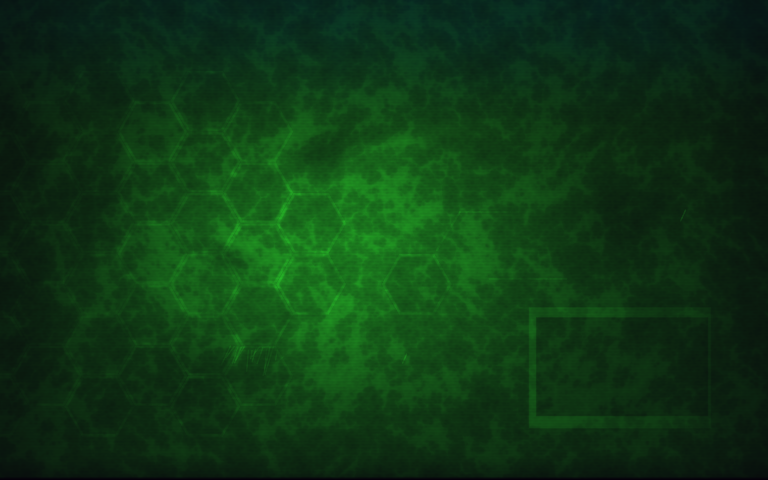
Write a WebGL 1 fragment shader that draws this background.

```glsl
precision highp float;
// Weathered green panel: a soft off-centre glow over cellular grunge, with a
// faint honeycomb on the left, a hollow frame at lower right and scratches.
// One scalar "light" collects every layer and is mapped to colour at the end.
uniform vec2 u_resolution;

vec2 hash2(vec2 p) {
  return fract(sin(vec2(dot(p, vec2(127.1, 311.7)), dot(p, vec2(269.5, 183.3)))) * 4375.85);
}

// Distance to the nearest jittered cell point, centred near zero
float cellNoise(vec2 p) {
  vec2 cell = floor(p), f = fract(p);
  float nearest = 4.0;
  for (int y = -1; y <= 1; y++) {
    for (int x = -1; x <= 1; x++) {
      vec2 o = vec2(float(x), float(y));
      vec2 d = o + hash2(cell + o) - f;
      nearest = min(nearest, dot(d, d));
    }
  }
  return sqrt(nearest) - 0.46;
}

// Layered sines bend the cells so they read as stains
vec2 warp(vec2 p) {
  vec2 w = p + sin(p.yx * vec2(13.0, 11.0) + vec2(0.4, 2.1)) * 0.02;
  return w + sin(w.yx * vec2(47.0, 39.0) + vec2(1.7, 0.3)) * 0.006;
}

float blob(vec2 p, vec2 center, vec2 size) {
  vec2 d = (p - center) / size;
  return exp(-dot(d, d));
}

float stroke(vec2 p, vec2 a, vec2 b, float width, float px) {
  vec2 ab = b - a;
  float t = clamp(dot(p - a, ab) / dot(ab, ab), 0.0, 1.0);
  return 1.0 - smoothstep(width, width + px, length(p - a - ab * t));
}

float box(vec2 p, vec2 low, vec2 high, float px) {
  vec2 d = max(low - p, p - high);
  return 1.0 - smoothstep(-px, px, max(d.x, d.y));
}

// x: outline, y: interior, both limited to the occupied cells
vec2 honeycomb(vec2 p, float px) {
  vec2 q = p - vec2(0.648, 0.535), period = vec2(0.2203, 0.1272);
  vec2 a = mod(q + period * 0.5, period) - period * 0.5;
  vec2 b = mod(q, period) - period * 0.5;
  vec2 h = dot(a, a) < dot(b, b) ? a : b;
  vec2 c = q - h;
  float field = step(c.x, -0.05) * step(c.y, 0.29) * step(-0.40, c.y);
  field *= (0.6 + 0.4 * smoothstep(-0.5, -0.2, c.x)) * (0.65 + 0.35 * hash2(floor(c * 30.0 + 0.5)).x);
  float pair = step(abs(c.x), 0.05) * step(abs(c.y + 0.0636), 0.08);
  float lone = step(length(c - vec2(0.2203, -0.1272)), 0.02);
  h = abs(h);
  float inset = 0.0636 - max(h.y, dot(h, vec2(0.866, 0.5)));
  float line = 1.0 - smoothstep(0.0008, 0.0024 + px, abs(inset - 0.0032));
  return vec2(line, smoothstep(0.0, 0.012, inset)) * max(field, max(pair, lone));
}

void main() {
  float px = 1.0 / u_resolution.y;
  vec2 p = gl_FragCoord.xy * px;
  p.x *= 1.6 * u_resolution.y / u_resolution.x;

  // Tight core and broad halo
  float light = 0.112 + 0.31 * blob(p, vec2(0.66, 0.49), vec2(0.38, 0.28));
  light += 0.13 * blob(p, vec2(0.81, 0.45), vec2(0.76, 0.50));

  // Grunge: bent stains with torn edges, then straight speckle
  vec2 w = warp(p);
  float coarse = cellNoise(w * 6.0);
  float medium = cellNoise(w * 15.0 + 5.0);
  float small = cellNoise(w * 33.0 + 2.0);
  float fine = cellNoise(p * 75.0 + 9.0);
  float grain = cellNoise(p * vec2(90.0, 130.0));
  float rough = 0.4 * coarse + 0.4 * medium + 0.35 * small + 0.2 * fine;
  light *= 0.98 + 0.42 * rough + 0.13 * smoothstep(-0.06, 0.12, rough) + 0.11 * grain - 0.06;

  // Large stains and a pale diagonal smear
  float stain = 0.25 * blob(w, vec2(1.31, 0.53), vec2(0.10, 0.09));
  stain += 0.28 * blob(w, vec2(0.68, 0.69), vec2(0.06, 0.05));
  stain += 0.22 * blob(w, vec2(0.21, 0.56), vec2(0.08, 0.10));
  stain += 0.25 * blob(w, vec2(0.47, 0.48), vec2(0.06, 0.025));
  stain += 0.20 * blob(w, vec2(0.40, 0.22), vec2(0.14, 0.09));
  light *= 1.0 - stain;
  vec2 s = w - vec2(0.84, 0.68);
  light += 0.04 * blob(vec2(dot(s, vec2(0.91, 0.42)), dot(s, vec2(-0.42, 0.91))), vec2(0.0), vec2(0.16, 0.03));

  // Worn honeycomb
  vec2 comb = honeycomb(p, px);
  float wear = clamp(0.8 + 0.8 * medium + 0.7 * fine, 0.2, 1.2);
  light += comb.x * wear * (0.022 + 0.14 * light) - 0.07 * comb.y * light;

  // Hollow frame with heavy top and bottom bars
  float outer = box(p, vec2(1.102, 0.108), vec2(1.481, 0.360), px);
  float inner = box(p, vec2(1.117, 0.133), vec2(1.475, 0.339), px);
  light += 0.085 * (outer - inner) * (1.0 - 0.55 * smoothstep(1.12, 1.48, p.x));
  light *= 1.0 - 0.08 * inner;

  // Thin guide lines
  float guide = stroke(p, vec2(0.91, 0.479), vec2(0.958, 0.558), 0.001, px);
  guide += stroke(p, vec2(0.958, 0.558), vec2(1.063, 0.558), 0.001, px);
  guide += stroke(p, vec2(1.02, 0.419), vec2(1.18, 0.419), 0.001, px);

  // Fan of scrapes, then two stray nicks
  float scrape = stroke(p, vec2(1.418, 0.540), vec2(1.428, 0.562), 0.0005, px);
  scrape += stroke(p, vec2(0.839, 0.244), vec2(0.847, 0.262), 0.0005, px);
  for (int i = 0; i < 14; i++) {
    vec2 r = hash2(vec2(float(i), 3.0));
    vec2 start = vec2(0.48 + 0.0075 * float(i), 0.28 - 0.012 * r.x);
    scrape += 0.5 * stroke(p, start, start - vec2(0.02 - 0.02 * r.x, 0.015 + 0.05 * r.y * r.y), 0.0004, px);
  }
  light += (0.05 * guide + 0.13 * min(scrape, 1.0)) * wear;

  // Scan lines and darkened borders
  light *= 1.0 + 0.02 * sin(p.y * 160.0 * 6.2832);
  light *= mix(0.75, 1.0, smoothstep(0.0, 0.2, p.x) * smoothstep(0.0, 0.2, 1.6 - p.x));
  light *= smoothstep(-0.08, 0.06, p.y) * smoothstep(0.0, 0.008, p.y);

  // Green ramp, tinted teal along the top
  vec3 color = vec3(0.02, 0.0, 0.04) + light * vec3(0.18, 1.0, 0.16);
  float teal = smoothstep(0.70, 1.0, p.y) * blob(p, vec2(0.85, 1.0), vec2(0.9, 0.5));
  color += teal * vec3(-0.015, 0.015, 0.06) * (1.0 + 0.5 * medium);
  gl_FragColor = vec4(color, 1.0);
}
```
